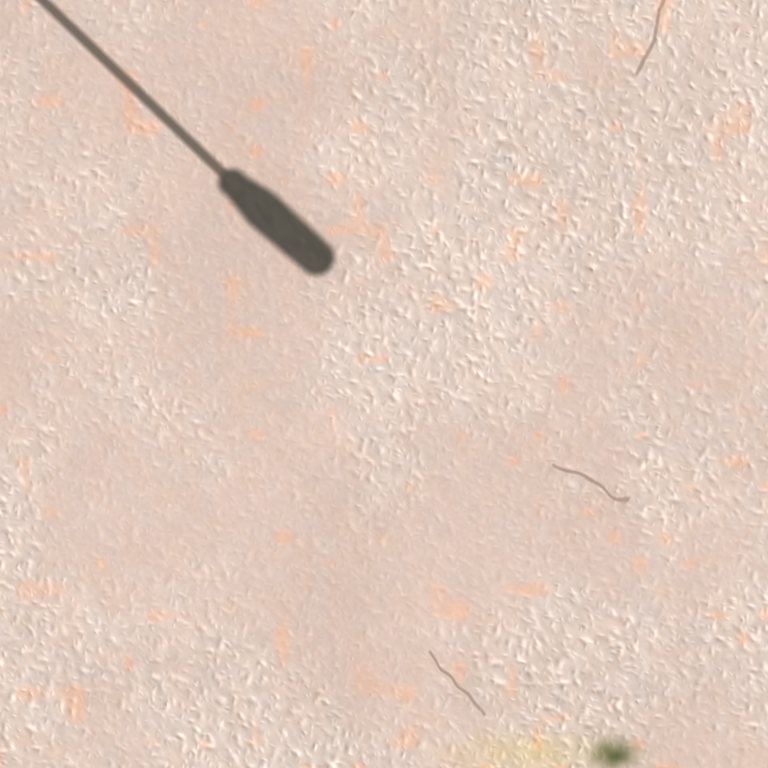
Write a WebGL 1 fragment shader that draws this texture.

```glsl
precision highp float;
uniform vec2 u_resolution;

float hash(vec2 p) {
  return fract(sin(dot(p, vec2(127.1, 311.7))) * 43758.5453);
}

float noise(vec2 p) {
  vec2 i = floor(p), f = fract(p);
  f = f * f * (3.0 - 2.0 * f);
  return mix(mix(hash(i), hash(i + vec2(1.0, 0.0)), f.x),
             mix(hash(i + vec2(0.0, 1.0)), hash(i + vec2(1.0, 1.0)), f.x), f.y);
}

float fbm(vec2 p) {
  float sum = 0.0, amp = 0.53;
  for (int i = 0; i < 4; i++) {
    sum += amp * noise(p);
    p = mat2(1.6, 1.2, -1.2, 1.6) * p + 7.3;
    amp *= 0.5;
  }
  return sum;
}

vec2 turn(vec2 p, float angle) {
  float c = cos(angle), s = sin(angle);
  return vec2(c * p.x + s * p.y, c * p.y - s * p.x);
}

// Soft slanted grains: a lit side with a darker side beside it
float flecks(vec2 p, float cells, float seed) {
  p *= cells;
  vec2 cell = floor(p);
  float tone = 0.0;
  for (int y = -1; y <= 1; y++) {
    for (int x = -1; x <= 1; x++) {
      vec2 id = cell + vec2(float(x), float(y));
      vec2 key = id + seed;
      vec2 center = id + vec2(hash(key), hash(key + 17.3));
      float size = mix(0.7, 1.25, hash(key + 41.9));
      float angle = -1.0 + 1.9 * (hash(key + 63.1) - 0.5);
      vec2 q = turn(p - center, angle) / (vec2(0.37, 0.18) * size);
      vec2 side = q + vec2(0.3, 1.6);
      float strength = hash(key + 89.7);
      tone += strength * (1.1 * exp(-dot(q, q)) - 0.75 * exp(-dot(side, side)));
    }
  }
  return tone;
}

// Distance to a segment in x, position along it in y
vec2 segment(vec2 p, vec2 a, vec2 b) {
  vec2 ab = b - a;
  float t = clamp(dot(p - a, ab) / dot(ab, ab), 0.0, 1.0);
  return vec2(length(p - a - ab * t), t);
}

float twig(vec2 p, vec2 a, vec2 b) {
  vec2 s = segment(p + 0.008 * (noise(p * 45.0) - 0.5), a, b);
  return 1.0 - smoothstep(0.0005, 0.0045, s.x);
}

float spot(vec2 p, vec2 center, vec2 size) {
  vec2 q = (p - center) / size;
  return exp(-dot(q, q));
}

void main() {
  vec2 p = gl_FragCoord.xy / u_resolution;

  // Smooth pink ground with grittier, greyer patches
  float grit = smoothstep(0.3, 0.64, fbm(p * 5.0 + 2.4) + 0.1 * (0.5 - p.y));
  vec3 color = mix(vec3(0.878, 0.782, 0.728), vec3(0.888, 0.812, 0.763), grit);
  color += 0.05 * (fbm(p * 9.0 + 31.0) - 0.5);

  // Grain
  vec2 slanted = turn(p, -1.0);
  float fine = noise(slanted * vec2(85.0, 155.0)) - 0.5;
  float powder = noise(p * 240.0 + 9.0) - 0.5;
  float tone = flecks(p, 62.0, 3.0) + 0.75 * flecks(p, 92.0, 57.0);
  color += mix(0.3, 1.0, grit) * (0.14 * tone + 0.075 * fine) + 0.025 * powder;

  // Coloured dust
  float hue = noise(p * 48.0 + 80.0) - 0.5;
  color += 0.04 * hue * vec3(0.4, -0.1, -0.7);
  color += 0.06 * smoothstep(0.78, 0.95, noise(p * 30.0 + 15.0)) * vec3(0.8, -0.3, -0.9);

  // Twigs and growth at the lower edge
  float twigs = max(twig(p, vec2(0.862, 1.0), vec2(0.853, 0.948)),
                    twig(p, vec2(0.853, 0.948), vec2(0.827, 0.902)));
  twigs = max(twigs, twig(p, vec2(0.722, 0.395), vec2(0.815, 0.348)));
  twigs = max(twigs, twig(p, vec2(0.56, 0.15), vec2(0.63, 0.07)));
  color = mix(color, vec3(0.6, 0.5, 0.45), 0.6 * twigs);
  float growth = spot(p, vec2(0.80, 0.018), vec2(0.026, 0.018));
  color = mix(color, vec3(0.36, 0.39, 0.25), growth * (0.5 + 0.5 * noise(p * 75.0)));
  color -= 0.35 * spot(p, vec2(0.69, 0.02), vec2(0.09, 0.025)) * vec3(0.0, 0.03, 0.3);

  // Lamp shadow: thin pole and tapered head
  vec2 pole = segment(p, vec2(0.04, 1.015), vec2(0.30, 0.765));
  float poleMask = 1.0 - smoothstep(0.002, 0.0105, pole.x);
  color = mix(color, vec3(0.40, 0.365, 0.33), 0.85 * poleMask);
  vec2 head = segment(p, vec2(0.303, 0.762), vec2(0.412, 0.665));
  float radius = mix(0.017, 0.026, smoothstep(0.0, 0.4, head.y)) - 0.004 * head.y;
  float headMask = 1.0 - smoothstep(-0.006, 0.008, head.x - radius);
  color = mix(color, vec3(0.355, 0.335, 0.305) + 0.03 * fine, headMask);

  gl_FragColor = vec4(clamp(color, 0.0, 1.0), 1.0);
}
```
